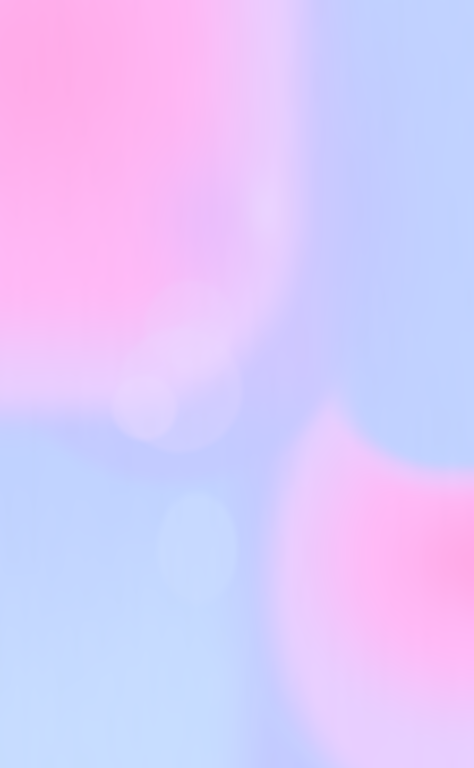
Give the GLSL for this background, as a Shadertoy shader.

```glsl
#define ASPECT 0.617
#define HOT_PINK vec3(1.0, 0.665, 0.905)
#define PINK vec3(1.0, 0.73, 0.97)
#define LILAC vec3(0.91, 0.81, 1.0)
#define LAVENDER vec3(0.81, 0.782, 1.0)
#define PERIWINKLE vec3(0.765, 0.79, 1.0)
#define SKY vec3(0.755, 0.825, 1.0)
#define PALE_SKY vec3(0.78, 0.865, 1.0)
#define GRAIN 0.006

// Signed distance to a rounded corner; d is the offset past its two sides
float cornerDistance(vec2 d, float radius) {
    d += radius;
    return length(max(d, 0.0)) + min(max(d.x, d.y), 0.0) - radius;
}

// Soft round light, fading from 1 at its centre
float glow(vec2 p, vec2 centre, vec2 size) {
    vec2 d = (p - centre) / size;
    return exp(-dot(d, d));
}

// Coverage of a shape, one inside and zero outside
float cover(float dist, float softness) {
    return 1.0 - smoothstep(-softness, softness, dist);
}

float hash(vec2 p) {
    return fract(sin(dot(p, vec2(127.1, 311.7))) * 43758.5);
}

float noise(vec2 p) {
    vec2 cell = floor(p), f = fract(p);
    f = f * f * (3.0 - 2.0 * f);
    float low = mix(hash(cell), hash(cell + vec2(1, 0)), f.x);
    float high = mix(hash(cell + vec2(0, 1)), hash(cell + vec2(1, 1)), f.x);
    return mix(low, high, f.y);
}

// Blue lower left, turning lavender towards the centre and the top
vec3 baseColour(vec2 p) {
    vec3 blue = mix(PALE_SKY, SKY, smoothstep(0.0, 0.4, p.y));
    vec3 violet = mix(PERIWINKLE, LAVENDER, smoothstep(0.33, 0.5, p.y));
    float toViolet = max(smoothstep(0.26, 0.36, p.x), smoothstep(0.4, 0.5, p.y));
    vec3 colour = mix(blue, violet, toViolet);
    return mix(colour, PALE_SKY, 0.6 * glow(p, vec2(0.23, 0.12), vec2(0.1, 0.14)));
}

// Pink pool on the lower right, ringed with lilac
vec3 addLowerPink(vec3 colour, vec2 p) {
    float rim = length((p - vec2(0.62, 0.25)) / vec2(0.28, 0.36));
    float pool = length((p - vec2(0.62, 0.28)) / vec2(0.26, 0.25));
    colour = mix(colour, LILAC, cover(rim - 0.96, 0.12));
    colour = mix(colour, PINK, 1.0 - smoothstep(0.45, 1.05, pool));
    return mix(colour, HOT_PINK, glow(p, vec2(0.62, 0.27), vec2(0.09, 0.075)));
}

// Lavender bowl whose lower arc crosses the middle
vec3 addBowl(vec3 colour, vec2 p) {
    float dist = length(p - vec2(0.224, 0.603)) - 0.232;
    vec3 tint = mix(PERIWINKLE, LAVENDER, smoothstep(0.4, 0.55, p.y));
    return mix(colour, tint, 0.85 * cover(dist, 0.017));
}

// Blue panel on the right, with a pale line under its rounded corner
vec3 addRightPanel(vec3 colour, vec2 p) {
    float dist = cornerDistance(vec2(0.432 - p.x, 0.382 - p.y), 0.15);
    float softness = mix(0.02, 0.05, smoothstep(0.4, 0.6, p.y));
    float rim = exp(-pow((dist - 0.008) / 0.018, 2.0)) * (1.0 - smoothstep(0.38, 0.44, p.y));
    vec3 tint = mix(SKY, PERIWINKLE, glow(p, vec2(0.45, 0.73), vec2(0.09, 0.25)));
    colour = mix(colour, tint, cover(dist, softness));
    return mix(colour, LILAC, 0.5 * rim);
}

// Large pink field on the upper left
vec3 addUpperPink(vec3 colour, vec2 p) {
    float dist = cornerDistance(vec2(p.x - 0.388, 0.468 - p.y), 0.25);
    colour = mix(colour, LILAC, cover(dist, 0.034));
    colour = mix(colour, PINK, 1.0 - smoothstep(-0.17, -0.01, dist));
    colour = mix(colour, HOT_PINK, 0.9 * glow(p, vec2(0.045, 0.92), vec2(0.17, 0.2)));
    colour = mix(colour, vec3(0.87, 0.74, 1.0), 0.5 * glow(p, vec2(0.27, 0.71), vec2(0.07, 0.09)));
    return mix(colour, vec3(0.92, 0.86, 1.0), 0.5 * glow(p, vec2(0.345, 0.727), vec2(0.027, 0.045)));
}

// Faint translucent discs: centre, radius and strength
vec3 addDiscs(vec3 colour, vec2 p) {
    vec4 discs[4] = vec4[4](
        vec4(0.234, 0.492, 0.081, 0.24), vec4(0.247, 0.577, 0.058, 0.18),
        vec4(0.260, 0.545, 0.040, 0.16), vec4(0.188, 0.469, 0.042, 0.40));
    for (int i = 0; i < 4; i++) {
        float dist = length(p - discs[i].xy) - discs[i].z;
        colour = mix(colour, vec3(0.92, 0.85, 1.0), discs[i].w * cover(dist, 0.006));
    }
    float oval = length((p - vec2(0.257, 0.286)) / vec2(0.052, 0.072)) - 1.0;
    return mix(colour, vec3(0.79, 0.86, 1.0), 0.65 * cover(oval, 0.12));
}

void mainImage(out vec4 fragColor, in vec2 fragCoord) {
    vec2 p = fragCoord / iResolution.xy * vec2(ASPECT, 1.0);
    vec3 colour = baseColour(p);
    colour = addLowerPink(colour, p);
    colour = addBowl(colour, p);
    colour = addRightPanel(colour, p);
    colour = addUpperPink(colour, p);
    colour = addDiscs(colour, p);

    // Pale curved streak at the foot, then a trace of brushed texture
    float streak = abs(length(p - vec2(0.62, 0.25)) - 0.32);
    colour = mix(colour, PALE_SKY, 0.4 * cover(streak, 0.025) * (1.0 - smoothstep(0.03, 0.15, p.y)));
    colour += GRAIN * (noise(p * vec2(90.0, 18.0)) - 0.5);
    fragColor = vec4(clamp(colour, 0.0, 1.0), 1.0);
}
```
